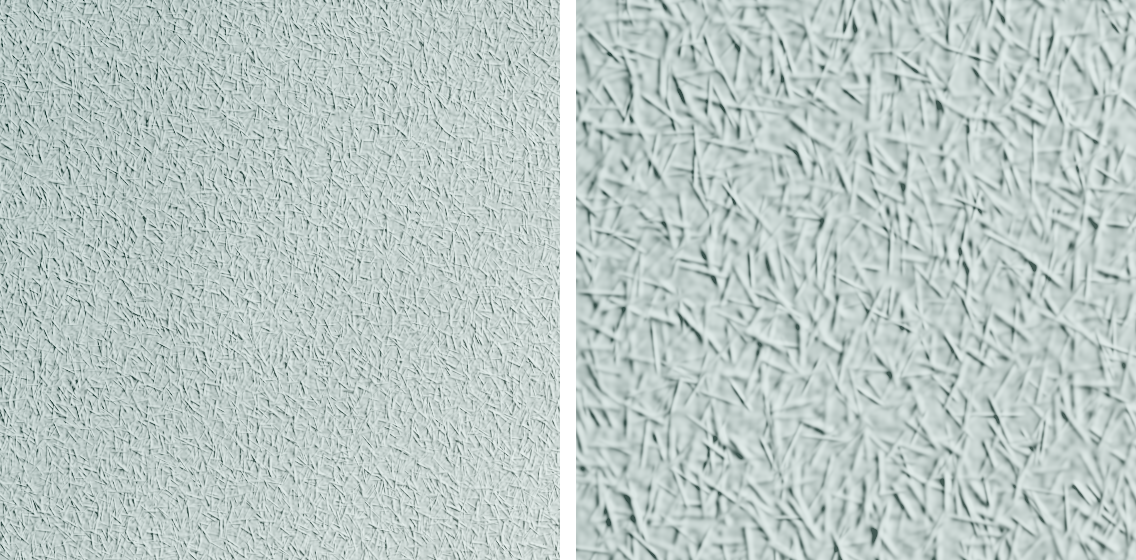
Left, the full canvas; right, a detail of the centre.
This texture is drawn by a Shadertoy shader. Its source:

```glsl
const vec3 SHADOW_COLOR = vec3(0.45, 0.52, 0.50);
const vec3 LIGHT_COLOR = vec3(0.84, 0.88, 0.87);
const vec3 COOL_TINT = vec3(-0.012, 0.002, 0.006);
const vec2 LIGHT_DIR = vec2(0.86, 0.51);
const float CELL_SIZE = 0.026;
const int FIBER_LAYERS = 8;

float hash(vec2 p) {
    return fract(sin(dot(p, vec2(127.1, 311.7))) * 43758.5453);
}

float valueNoise(vec2 p) {
    vec2 cell = floor(p);
    vec2 f = fract(p);
    f = f * f * (3.0 - 2.0 * f);
    float bottom = mix(hash(cell), hash(cell + vec2(1.0, 0.0)), f.x);
    float top = mix(hash(cell + vec2(0.0, 1.0)), hash(cell + vec2(1.0)), f.x);
    return mix(bottom, top, f.y);
}

// Lit slope of fine bumps, roughly centred on zero
float grainRelief(vec2 uv, float frequency) {
    vec2 p = uv * frequency;
    return valueNoise(p - 0.45 * LIGHT_DIR) - valueNoise(p + 0.45 * LIGHT_DIR);
}

// Steep directions are a little more common than flat ones
float fiberAngle(float random) {
    float x = 2.0 * random - 1.0;
    return 1.35 + 1.57 * x * (0.6 + 0.4 * abs(x));
}

// x: lit slope of a rounded fiber, y: how much it hides what lies below
vec2 fiberRelief(vec2 p, float angle, float halfLength, float width) {
    vec2 axis = vec2(cos(angle), sin(angle));
    vec2 normal = vec2(-axis.y, axis.x);
    float across = dot(p, normal) / width;
    float taper = 1.0 - smoothstep(0.55 * halfLength, halfLength, abs(dot(p, axis)));
    float profile = exp(-across * across) * taper;
    return vec2(2.33 * across * profile * dot(normal, LIGHT_DIR), profile);
}

// Lays one scattered layer of fibers over the relief so far
float addFiberLayer(float relief, vec2 uv, float layer) {
    vec2 p = uv / CELL_SIZE + layer * vec2(0.37, 0.61);
    vec2 home = floor(p);
    for (int y = -1; y <= 1; y++) {
        for (int x = -1; x <= 1; x++) {
            vec2 cell = home + vec2(x, y);
            vec2 seed = cell + layer * vec2(19.3, 7.7);
            vec2 center = cell + vec2(hash(seed), hash(seed + 3.1));
            float angle = fiberAngle(hash(seed + 5.7));
            float halfLength = CELL_SIZE * mix(0.38, 0.75, hash(seed + 8.3));
            float width = mix(0.0013, 0.0025, hash(seed + 11.9));
            float strength = mix(0.9, 2.5, hash(seed + 14.2));
            vec2 fiber = fiberRelief((p - center) * CELL_SIZE, angle, halfLength, width);
            relief = mix(relief, 0.25 * relief, fiber.y) + strength * fiber.x;
        }
    }
    return relief;
}

// Soft response: long dark tail, compressed highlights
float reliefToTone(float relief) {
    return 1.155 - 0.36 * exp(-0.55 * relief);
}

void mainImage(out vec4 fragColor, in vec2 fragCoord) {
    vec2 uv = fragCoord / iResolution.y;

    // Pressed fibers with a granular surface
    float relief = 0.0;
    for (int i = 0; i < FIBER_LAYERS; i++) {
        relief = addFiberLayer(relief, uv, float(i));
    }
    relief += 1.5 * grainRelief(uv, 230.0) + 0.9 * grainRelief(uv + 4.7, 120.0);
    relief = clamp(relief, -2.8, 3.0);

    // Raking light: darker and rougher towards the upper left
    float falloff = dot(uv - 0.5, vec2(0.7, -0.4));
    float mottling = valueNoise(uv * 6.0 + 2.3) - 0.5;
    float tone = reliefToTone(relief * (1.0 - 0.2 * falloff));
    tone += 0.18 * falloff + 0.06 * mottling;

    vec3 color = mix(SHADOW_COLOR, LIGHT_COLOR, tone);
    color += COOL_TINT * (0.5 - 1.5 * falloff) * (1.0 - 0.5 * tone);
    fragColor = vec4(clamp(color, 0.0, 1.0), 1.0);
}
```
